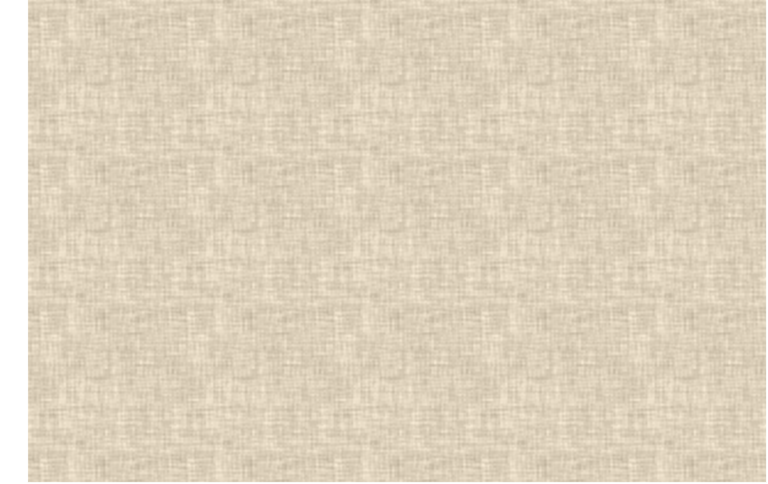
A WebGL 2 fragment shader for this texture:

```glsl
#version 300 es
precision highp float;

// Beige linen cloth on a white ground, with narrow bare margins on three sides.
// Each square repeat sums stretched noise for warp and weft yarns, a fine
// over-under ripple, grain and soft blotches, all wrapping at its borders.

uniform vec2 u_resolution;
out vec4 fragColor;

const float TAU = 6.2831853;
const float REPEAT = 0.304;      // side of one cloth repeat, in canvas heights
const float THREADS = 32.0;      // yarns per repeat
const vec3 LINEN = vec3(0.865, 0.815, 0.729);
const vec3 GROUND = vec3(1.0);

// Sine-free hash, 0..1
float hash(vec2 p) {
    vec3 q = fract(vec3(p.xyx) * 0.1031);
    q += dot(q, q.yzx + 33.33);
    return fract((q.x + q.y) * q.z);
}

// Value noise that wraps over the unit square, -1..1
float wrapNoise(vec2 uv, vec2 cells, float seed) {
    vec2 p = uv * cells;
    vec2 i = floor(p);
    vec2 f = p - i;
    f = f * f * (3.0 - 2.0 * f);
    vec2 a = mod(i, cells) + seed;
    vec2 b = mod(i + 1.0, cells) + seed;
    float low = mix(hash(a), hash(vec2(b.x, a.y)), f.x);
    float high = mix(hash(vec2(a.x, b.y)), hash(b), f.x);
    return 2.0 * mix(low, high, f.y) - 1.0;
}

// Uneven yarns running along uv.y: long slubs plus shorter flecks
float yarns(vec2 uv, float seed) {
    float slubs = wrapNoise(uv, vec2(56.0, 6.0), seed);
    float flecks = wrapNoise(uv, vec2(60.0, 17.0), seed + 71.0);
    return 0.65 * slubs + 0.75 * flecks;
}

// Regular yarn ripple with a wandering phase
float ripple(vec2 uv, float seed) {
    float drift = 0.3 * wrapNoise(uv, vec2(9.0), seed);
    return cos(TAU * (uv.x * THREADS + drift));
}

// Lightness offset of the cloth inside one repeat
float clothTone(vec2 uv) {
    float warp = yarns(uv, 11.0);
    float weft = yarns(uv.yx, 203.0);
    float weave = ripple(uv, 37.0) + ripple(uv.yx, 59.0);
    float grain = wrapNoise(uv, vec2(64.0), 401.0);
    float blotch = wrapNoise(uv, vec2(6.0), 503.0);
    return 0.040 * warp + 0.042 * weft + 0.008 * weave
         + 0.020 * grain + 0.014 * blotch;
}

// Coverage of the cloth: bare margins at left, right and bottom
float clothMask(vec2 p, float aspect, float soft) {
    float left = p.x - 0.058;
    float right = aspect - 0.004 - p.x;
    float bottom = p.y - 0.004;
    float inside = min(min(left, right), bottom);
    return smoothstep(-soft, soft, inside);
}

void main() {
    vec2 p = gl_FragCoord.xy / u_resolution.y;
    float aspect = u_resolution.x / u_resolution.y;
    float pixel = 1.0 / u_resolution.y;

    // Repeats start at the upper left corner of the cloth
    vec2 uv = fract((p - vec2(0.058, 1.0)) / REPEAT);
    vec3 cloth = LINEN + clothTone(uv);
    vec3 color = mix(GROUND, cloth, clothMask(p, aspect, 0.8 * pixel));
    fragColor = vec4(clamp(color, 0.0, 1.0), 1.0);
}
```
